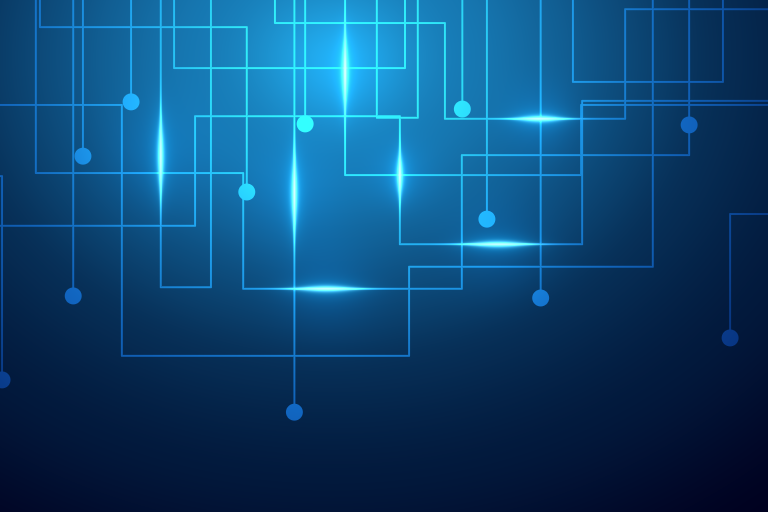
This background is drawn by a Shadertoy shader. Its source:

```glsl
// Canvas units: 150 wide, 100 high, origin at the lower left.
const vec2 CANVAS = vec2(150.0, 100.0);
const float LINE_HALF_WIDTH = 0.19;
const float DOT_RADIUS = 1.65;

float segment(vec2 p, vec2 a, vec2 b) {
    vec2 ab = b - a;
    float t = clamp(dot(p - a, ab) / max(dot(ab, ab), 1e-4), 0.0, 1.0);
    return length(p - a - ab * t);
}

// Right-angled path: each step runs vertically to a row, then across to a column.
float trace(vec2 p, vec2 start, vec4 rows, vec4 columns) {
    float d = 1e3;
    vec2 at = start;
    for (int i = 0; i < 4; i++) {
        vec2 corner = vec2(at.x, rows[i]);
        vec2 next = vec2(columns[i], rows[i]);
        d = min(d, min(segment(p, at, corner), segment(p, corner, next)));
        at = next;
    }
    return d;
}

// U-shaped path hanging from above the canvas.
float bracket(vec2 p, float left, float right, float bottom) {
    float top = CANVAS.y + 30.0;
    vec2 q = abs(p - 0.5 * vec2(left + right, bottom + top))
           - 0.5 * vec2(right - left, top - bottom);
    return abs(length(max(q, 0.0)) + min(max(q.x, q.y), 0.0));
}

float coverage(float d, float pixel) {
    return clamp(0.5 - d / pixel, 0.0, 1.0);
}

vec3 backdrop(vec2 p) {
    float r = length((p - vec2(65.0, 89.0)) * vec2(1.0, 1.22));
    vec3 c = mix(vec3(0.13, 0.64, 0.88), vec3(0.09, 0.48, 0.71), smoothstep(0.0, 27.0, r));
    c = mix(c, vec3(0.06, 0.34, 0.54), smoothstep(22.0, 55.0, r));
    c = mix(c, vec3(0.03, 0.20, 0.36), smoothstep(44.0, 76.0, r));
    c = mix(c, vec3(0.01, 0.11, 0.25), smoothstep(64.0, 100.0, r));
    return mix(c, vec3(0.0, 0.0, 0.12), smoothstep(90.0, 143.0, r));
}

vec3 circuitColor(vec2 p) {
    float r = length(p - vec2(66.0, 87.0));
    vec3 c = mix(vec3(0.20, 0.98, 1.0), vec3(0.13, 0.67, 0.98), smoothstep(14.0, 46.0, r));
    c = mix(c, vec3(0.07, 0.41, 0.77), smoothstep(38.0, 70.0, r));
    return mix(c, vec3(0.03, 0.20, 0.50), smoothstep(62.0, 100.0, r));
}

// Tapered spark along the x axis of q, with a soft blue halo.
vec3 flare(vec2 q, float halfLength) {
    float along = q.x / halfLength;
    float fade = exp(-3.5 * along * along);
    float core = fade * exp(-pow(abs(q.y) / (0.12 + 0.38 * fade), 1.5));
    float bloom = fade * exp(-abs(q.y) / 1.1);
    float halo = exp(-dot(q, q) / (halfLength * halfLength * 0.5));
    return core * vec3(0.65, 0.8, 0.6) + bloom * vec3(0.02, 0.32, 0.40)
         + halo * vec3(0.0, 0.05, 0.09);
}

float circuitDistance(vec2 p) {
    float top = CANVAS.y + 1.0;
    float right = CANVAS.x + 1.0;
    // Long winding paths
    float d = trace(p, vec2(127.5, top), vec4(47.9, 30.5, 79.5, 79.5), vec4(79.9, 23.8, -1.0, -1.0));
    d = min(d, trace(p, vec2(7.0, top), vec4(66.2, 43.6, 69.7, top), vec4(47.5, 90.2, 134.6, 134.6)));
    d = min(d, trace(p, vec2(right, 80.3), vec4(80.3, 52.3, 77.3, 55.9), vec4(113.7, 78.1, 38.1, -1.0)));
    d = min(d, trace(p, vec2(53.7, top), vec4(95.5, 76.8, 98.2, 98.2), vec4(86.9, 122.1, right, right)));
    // Short paths
    d = min(d, trace(p, vec2(67.4, top), vec4(65.8, 79.5, 79.5, 79.5), vec4(113.5, right, right, right)));
    d = min(d, trace(p, vec2(7.8, top), vec4(94.7, 62.5, 62.5, 62.5), vec4(48.2)));
    d = min(d, trace(p, vec2(142.6, 34.0), vec4(58.2), vec4(right)));
    d = min(d, trace(p, vec2(0.4, 25.8), vec4(65.6), vec4(-1.0)));
    // Hanging brackets
    d = min(d, bracket(p, 31.4, 41.2, 43.9));
    d = min(d, bracket(p, 34.0, 79.1, 86.7));
    d = min(d, bracket(p, 73.6, 81.6, 77.0));
    return min(d, bracket(p, 111.9, 141.2, 84.0));
}

void mainImage(out vec4 fragColor, in vec2 fragCoord) {
    vec2 p = fragCoord / iResolution.xy * CANVAS;
    float pixel = CANVAS.y / iResolution.y;

    // Terminals: the first nine hang on straight stems
    const int STEMS = 9;
    vec2 terminals[12] = vec2[12](
        vec2(14.3, 42.2), vec2(16.2, 69.5), vec2(25.6, 80.1), vec2(57.5, 19.5),
        vec2(59.6, 75.8), vec2(90.3, 78.7), vec2(95.1, 57.2), vec2(105.6, 41.8),
        vec2(134.6, 75.6), vec2(48.2, 62.5), vec2(142.6, 34.0), vec2(0.4, 25.8));
    float lines = circuitDistance(p);
    float dots = 1e3;
    for (int i = 0; i < 12; i++) {
        vec2 end = terminals[i];
        dots = min(dots, length(p - end) - DOT_RADIUS);
        if (i < STEMS) lines = min(lines, segment(p, end, vec2(end.x, CANVAS.y + 1.0)));
    }

    vec3 color = backdrop(p);
    vec3 ink = circuitColor(p);
    color = mix(color, ink, 0.9 * coverage(lines - LINE_HALF_WIDTH, pixel));
    color = mix(color, ink, coverage(dots, pixel));

    // Sparks: centre and half length; the first four are vertical
    vec3 sparks[7] = vec3[7](
        vec3(31.4, 69.5, 15.0), vec3(57.5, 62.3, 15.0), vec3(67.4, 86.0, 14.0),
        vec3(78.1, 65.8, 9.0), vec3(105.5, 76.8, 10.0), vec3(97.3, 52.3, 13.0),
        vec3(63.7, 43.6, 13.0));
    for (int i = 0; i < 7; i++) {
        vec2 q = p - sparks[i].xy;
        color += flare(i < 4 ? q.yx : q, sparks[i].z);
    }
    fragColor = vec4(clamp(color, 0.0, 1.0), 1.0);
}
```
